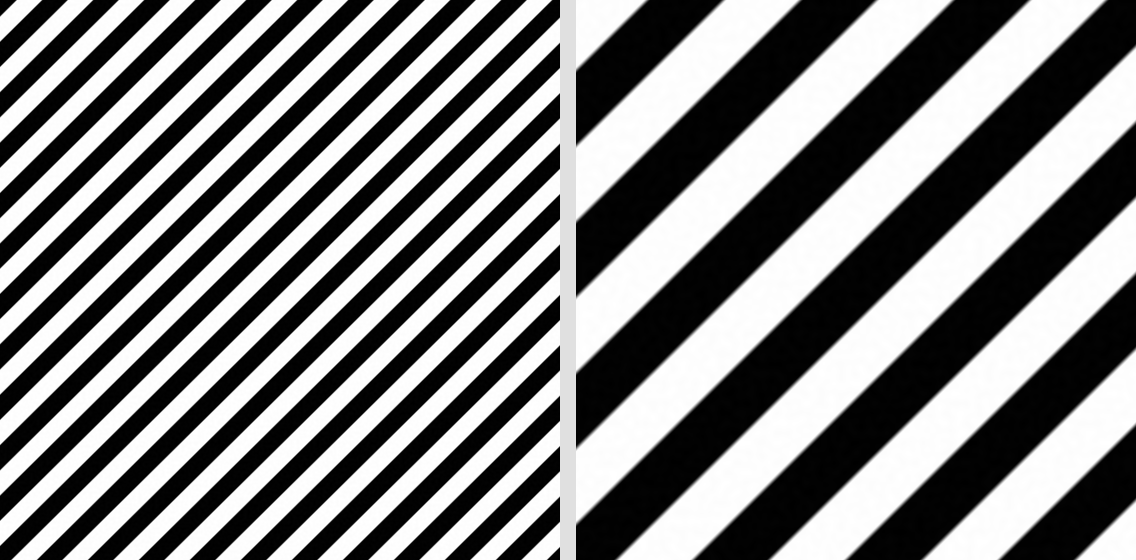
Left, the full canvas; right, a detail of the centre.
Give the GLSL for this pattern, as a Shadertoy shader.

```glsl
#define REPEATS vec2(10.98, 11.106)  // stripe pairs across and down
#define PHASE 0.328                  // start of the first light stripe
#define LIGHT_SHARE 0.5              // light part of each pair
#define EDGE_SOFTNESS 0.0016         // half width of the edge blend
#define GRAIN_SCALE 170.0
#define GRAIN_STRENGTH 0.012
#define DARK vec3(0.006)
#define LIGHT vec3(0.994)

vec2 hashGradient(vec2 cell) {
    vec3 p = fract(cell.xyx * vec3(0.1031, 0.1030, 0.0973));
    p += dot(p, p.yzx + 33.33);
    float angle = 6.2832 * fract((p.x + p.y) * p.z);
    return vec2(cos(angle), sin(angle));
}

float gradientNoise(vec2 p) {
    vec2 cell = floor(p), f = fract(p);
    vec2 blend = f * f * f * (f * (f * 6.0 - 15.0) + 10.0);
    float a = dot(hashGradient(cell), f);
    float b = dot(hashGradient(cell + vec2(1, 0)), f - vec2(1, 0));
    float c = dot(hashGradient(cell + vec2(0, 1)), f - vec2(0, 1));
    float d = dot(hashGradient(cell + vec2(1, 1)), f - vec2(1, 1));
    return mix(mix(a, b, blend.x), mix(c, d, blend.x), blend.y);
}

// Signed distance to the nearest light stripe, in canvas units
float stripeDistance(vec2 uv) {
    float phase = dot(vec2(uv.x, 1.0 - uv.y), REPEATS) - PHASE;
    float fromCentre = abs(fract(phase - 0.5 * LIGHT_SHARE + 0.5) - 0.5);
    return (fromCentre - 0.5 * LIGHT_SHARE) / length(REPEATS);
}

void mainImage(out vec4 fragColor, in vec2 fragCoord) {
    vec2 uv = fragCoord / iResolution.xy;

    // Diagonal stripes with smoothed edges
    float soft = max(EDGE_SOFTNESS, 0.75 / iResolution.y);
    float light = 1.0 - smoothstep(-soft, soft, stripeDistance(uv));
    vec3 color = mix(DARK, LIGHT, light);

    // Barely visible grain
    color += GRAIN_STRENGTH * gradientNoise(uv * GRAIN_SCALE);

    fragColor = vec4(clamp(color, 0.0, 1.0), 1.0);
}
```
